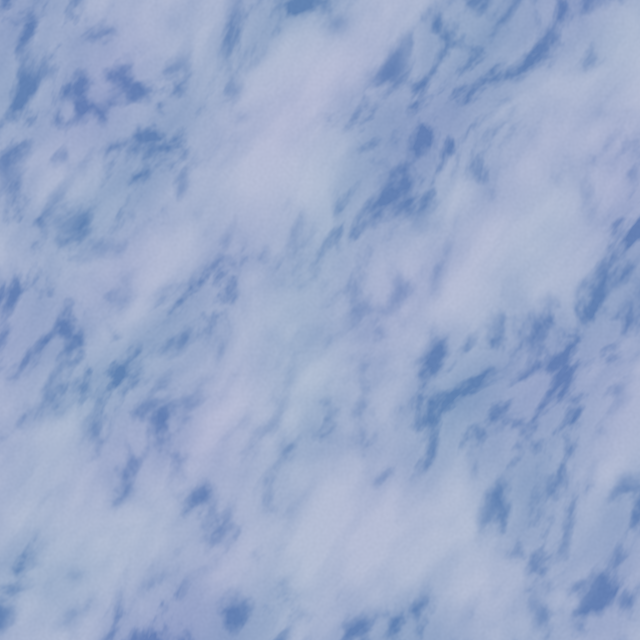
A three.js fragment shader for this texture:

```glsl
// Polished blue-grey marble: pale soft clouds with slanted veils between them.
// Warped gradient noise, stretched along the grain, sets the clouds and veils;
// finer thresholded noise gathers dark blue flecks where the clouds are thin.

varying vec2 vUv;

const vec3 DEEP_BLUE = vec3(0.42, 0.53, 0.72);
const vec3 PALE_LILAC = vec3(0.69, 0.73, 0.83);
const vec3 ROSE_TINT = vec3(0.014, -0.012, 0.006);
const vec2 GRAIN_AXIS = vec2(0.57, 0.82);

// Two random values in -1..1 for a lattice cell, without sine.
vec2 hash2(vec2 cell) {
  vec3 p = fract(cell.xyx * vec3(0.1031, 0.1030, 0.0973));
  p += dot(p, p.yzx + 33.33);
  return fract((p.xx + p.yz) * p.zy) * 2.0 - 1.0;
}

float cornerSlope(vec2 cell, vec2 local, vec2 corner) {
  return dot(hash2(cell + corner), local - corner);
}

// Gradient noise centred on zero.
float gradientNoise(vec2 p) {
  vec2 cell = floor(p);
  vec2 f = p - cell;
  vec2 blend = f * f * f * (f * (f * 6.0 - 15.0) + 10.0);
  float low = mix(cornerSlope(cell, f, vec2(0.0, 0.0)),
                  cornerSlope(cell, f, vec2(1.0, 0.0)), blend.x);
  float high = mix(cornerSlope(cell, f, vec2(0.0, 1.0)),
                   cornerSlope(cell, f, vec2(1.0, 1.0)), blend.x);
  return mix(low, high, blend.y);
}

// Four normalised octaves, each turned slightly to hide the lattice.
float fbm(vec2 p) {
  const mat2 TURN = mat2(0.99, 0.12, -0.12, 0.99);
  float sum = 0.0;
  float weight = 0.56;
  for (int i = 0; i < 4; i++) {
    sum += weight * gradientNoise(p);
    p = TURN * p * 2.03 + vec2(17.3, 9.1);
    weight *= 0.5;
  }
  return sum;
}

// Coordinates across (x) and along (y) the slanted grain.
vec2 toGrain(vec2 p, vec2 axis) {
  return vec2(dot(p, vec2(axis.y, -axis.x)), dot(p, axis));
}

// Bends the coordinates gently so that veils do not run straight.
vec2 warp(vec2 p, float scale, float amount) {
  return p + amount * vec2(gradientNoise(p * scale + 41.0),
                           gradientNoise(p * scale + 73.0));
}

// Dark flecks elongated along the grain, fading into soft halos.
float fleckMask(vec2 p) {
  float field = fbm(p * vec2(23.0, 12.5) + 120.0);
  return smoothstep(-0.08, 0.31, field);
}

void main() {
  vec2 grain = toGrain(vUv, GRAIN_AXIS);
  vec2 bent = warp(grain, 6.0, 0.035);

  // Broad clouds, slanted veils and the places where flecks gather.
  float cloud = fbm(bent * vec2(5.2, 3.4) + 30.0);
  float veil = fbm(bent * vec2(19.0, 6.5) + 60.0);
  float thinCloud = 1.0 - smoothstep(-0.12, 0.12, cloud);
  float flecks = fleckMask(bent) * thinCloud;

  float tone = 0.85 + 0.75 * cloud + 0.40 * veil;
  tone -= 0.12 * thinCloud + 0.85 * flecks;
  vec3 color = mix(DEEP_BLUE, PALE_LILAC, clamp(tone, -0.1, 1.06));

  // Faint rose and green drift, then a fine stone grain.
  float tint = gradientNoise(grain * vec2(7.0, 4.0) + 90.0);
  float speckle = gradientNoise(vUv * 170.0);
  color += ROSE_TINT * tint * 1.3 + 0.017 * speckle;

  gl_FragColor = vec4(color, 1.0);
}
```
